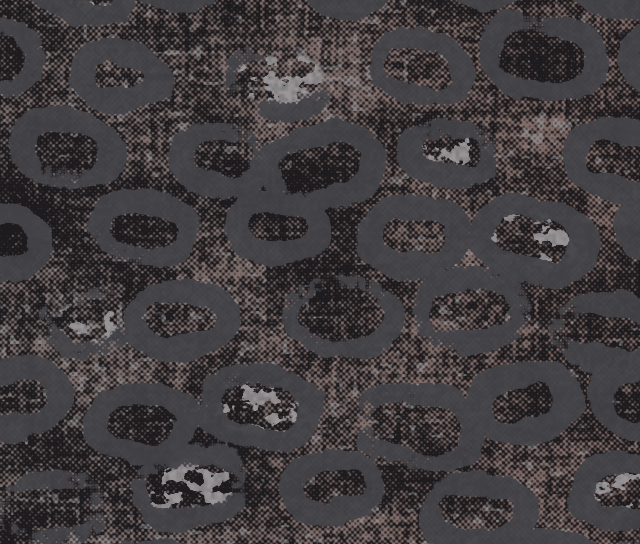
This pattern is drawn by a Shadertoy shader. Its source:

```glsl
// Loose grey rings of dry paint dragged over a dark, worn, coarse-woven cloth.
// Rings sit on a jittered staggered grid; noise and the weave break up their
// edges, and a few ring centres are scraped back to pale bare cloth.

#define THREADS 190.0                    // threads per canvas height
#define RING_CELL vec2(0.245, 0.160)     // spacing of the rings
#define RING_RADII vec2(0.090, 0.056)    // middle line of the painted band
#define BAND 0.019                       // half width of the band
#define BARE_SHARE 0.24                  // share of rings scraped bare inside
#define BLACK vec3(0.112, 0.104, 0.114)
#define LINT vec3(0.490, 0.440, 0.430)
#define PAINT vec3(0.272, 0.270, 0.290)
#define BARE vec3(0.580, 0.565, 0.575)

float hash(vec2 p) {
    vec3 q = fract(p.xyx * vec3(0.1031, 0.1030, 0.0973));
    q += dot(q, q.yzx + 33.33);
    return fract((q.x + q.y) * q.z);
}

float noise(vec2 p) {
    vec2 i = floor(p), f = fract(p);
    f = f * f * (3.0 - 2.0 * f);
    float low = mix(hash(i), hash(i + vec2(1, 0)), f.x);
    float high = mix(hash(i + vec2(0, 1)), hash(i + vec2(1, 1)), f.x);
    return mix(low, high, f.y);
}

float fbm(vec2 p) {
    float sum = 0.0, amp = 0.533;
    for (int i = 0; i < 4; i++) {
        sum += amp * noise(p);
        p = mat2(1.6, 1.2, -1.2, 1.6) * p + 17.3;
        amp *= 0.5;
    }
    return sum;
}

// Returns paint cover, ring interior and scraped interior at p.
vec3 rings(vec2 p) {
    vec3 result = vec3(0);
    vec2 wobble = vec2(fbm(p * 11.0 + 40.0), fbm(p * 11.0 + 80.0)) - 0.5;
    float pressure = fbm(p * 9.0 + 120.0);
    float row = floor(p.y / RING_CELL.y);
    for (int j = -1; j <= 1; j++)
    for (int i = -1; i <= 1; i++) {
        float y = row + float(j);
        float shift = 0.5 * mod(y, 2.0);
        vec2 id = vec2(floor(p.x / RING_CELL.x - shift) + float(i), y);
        vec2 seed = id + 57.0;
        vec2 jitter = vec2(hash(seed), hash(seed + 11.0)) - 0.5;
        vec2 centre = (id + 0.5 + vec2(shift, 0) + 0.34 * jitter) * RING_CELL;

        // Slightly tilted, squarish oval
        float tilt = 0.45 * (hash(seed + 23.0) - 0.5);
        vec2 v = p - centre + 0.030 * wobble;
        v = mat2(cos(tilt), -sin(tilt), sin(tilt), cos(tilt)) * v;
        vec2 radii = RING_RADII * mix(0.82, 1.12, hash(seed + 31.0));
        vec2 e = pow(abs(v / radii), vec2(2.4));
        float k = max(pow(e.x + e.y, 1.0 / 2.4), 0.001);
        float dist = (k - 1.0) * length(v) / k;

        // Uneven load of paint around the band
        float band = BAND * (0.55 + 0.9 * pressure) - abs(dist);
        float coat = mix(0.52, 1.1, hash(seed + 43.0)) + 0.9 * (pressure - 0.5);
        float cover = smoothstep(-0.016, 0.008, band) * clamp(coat, 0.0, 1.0);
        float inside = smoothstep(0.0, -0.014, dist);
        float scraped = inside * step(hash(seed + 71.0), BARE_SHARE);
        result = max(result, vec3(cover, inside, scraped));
    }
    return result;
}

void mainImage(out vec4 fragColor, in vec2 fragCoord) {
    vec2 p = fragCoord / iResolution.y;
    float across = fragCoord.x / iResolution.x;

    // Plain weave with slightly wandering threads
    vec2 drift = vec2(noise(p * 7.0 + 5.0), noise(p * 7.0 + 25.0));
    vec2 q = p * THREADS + 1.6 * drift;
    float knot = 0.5 + 0.5 * cos(3.14159 * q.x) * cos(3.14159 * q.y);
    float grain = noise(q * 0.8);
    float warp = noise(vec2(q.x * 0.8, q.y * 0.07));
    float weft = noise(vec2(q.x * 0.06, q.y * 0.8) + 90.0);

    vec3 ring = rings(p);

    // Worn cloth: pale knots showing through black
    float wear = fbm(p * vec2(5.0, 8.0) + 10.0) - 0.5;
    float light = 0.62 * knot + 0.5 * grain + 0.26 * (warp + weft - 1.0)
                + 0.75 * wear - 0.09 * ring.y + 0.08 * (across - 0.5);
    vec3 lint = LINT * mix(vec3(1), vec3(1.04, 0.96, 0.94), across);
    vec3 color = mix(BLACK, lint, smoothstep(0.34, 1.08, light));

    // Sparse bright flecks
    float fleck = noise(q * vec2(0.4, 0.55) + 200.0) + 0.5 * wear;
    color = mix(color, BARE, 0.75 * smoothstep(0.82, 0.94, fleck) * (0.4 + 0.6 * knot));

    // Bare patches scraped inside some rings
    float chips = fbm(p * vec2(34.0, 48.0) + 60.0) + 0.12 * (grain - 0.5);
    color = mix(color, BARE * (0.86 + 0.2 * grain), ring.z * smoothstep(0.53, 0.58, chips));

    // Dry paint catching on the cloth
    float fray = 0.45 * fbm(q * 0.16) + 0.35 * noise(q * 0.55 + 30.0) + 0.2 * (1.0 - knot);
    float paint = smoothstep(0.42, 0.56, ring.x + 0.75 * (fray - 0.5));
    float body = 0.93 + 0.10 * fbm(p * 30.0) + 0.05 * (grain - 0.5);
    color = mix(color, PAINT * body, 0.95 * paint);

    fragColor = vec4(color, 1.0);
}
```
